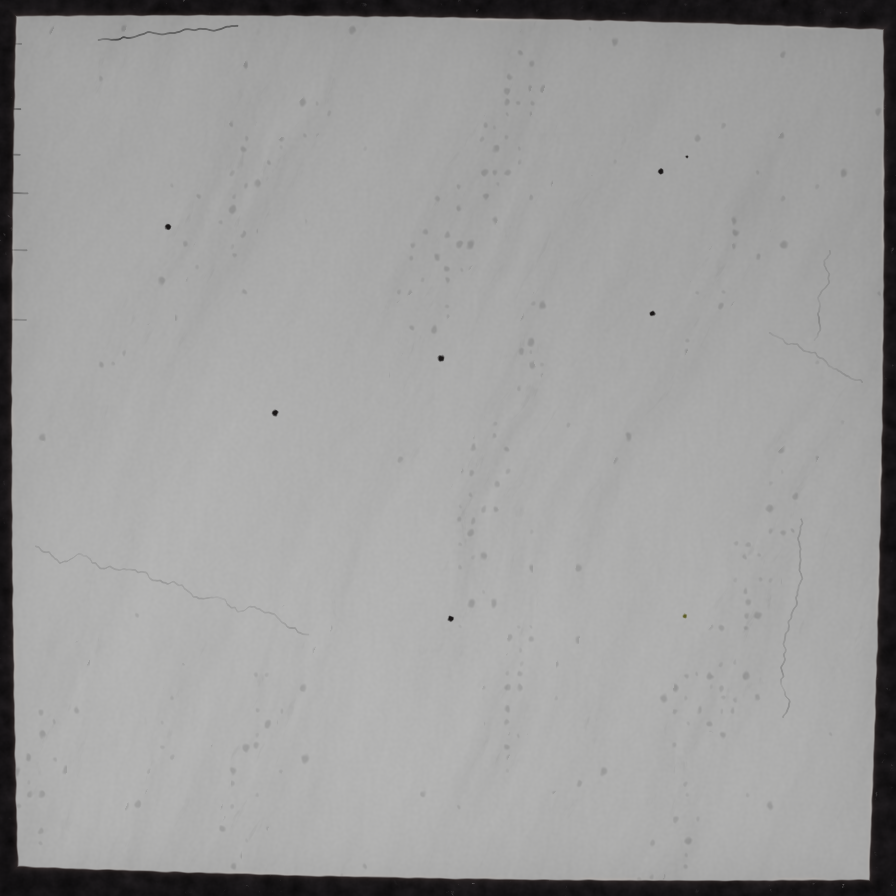
A three.js fragment shader for this texture:

```glsl
varying vec2 vUv;

const vec2 CORNER_BL = vec2(0.020, 0.033);
const vec2 CORNER_BR = vec2(0.970, 0.018);
const vec2 CORNER_TR = vec2(0.986, 0.967);
const vec2 CORNER_TL = vec2(0.018, 0.982);
const float EDGE_BOW = 0.006;
const float SOFT = 0.0013;
const vec3 STONE_TINT = vec3(1.0, 1.0, 0.997);
const vec3 BACKDROP = vec3(0.082, 0.074, 0.080);
const vec3 RIM = vec3(0.72, 0.69, 0.67);
const vec3 PIT = vec3(0.10, 0.09, 0.09);
const vec3 OLIVE_PIT = vec3(0.36, 0.36, 0.14);
const float STONE_LIGHT = 0.698;
const float STREAK_DEPTH = 0.034;
const float GRAIN_DEPTH = 0.014;
const float FOSSIL_DEPTH = 0.085;
const float FOSSIL_CELLS = 75.0;
const int PIT_COUNT = 8;
const int TICK_COUNT = 6;

vec2 hash2(vec2 p) {
  p = vec2(dot(p, vec2(127.1, 311.7)), dot(p, vec2(269.5, 183.3)));
  return fract(sin(p) * 43758.547);
}

float gradientNoise(vec2 p) {
  vec2 i = floor(p), f = fract(p);
  vec2 u = f * f * f * (f * (f * 6.0 - 15.0) + 10.0);
  vec2 o = vec2(0.0, 1.0);
  float a = dot(hash2(i) * 2.0 - 1.0, f);
  float b = dot(hash2(i + o.yx) * 2.0 - 1.0, f - o.yx);
  float c = dot(hash2(i + o.xy) * 2.0 - 1.0, f - o.xy);
  float d = dot(hash2(i + o.yy) * 2.0 - 1.0, f - o.yy);
  return mix(mix(a, b, u.x), mix(c, d, u.x), u.y);
}

float fbm(vec2 p) {
  float sum = 0.0, amp = 1.0;
  for (int i = 0; i < 4; i++) {
    sum += amp * gradientNoise(p);
    p = p * 2.03 + 17.3;
    amp *= 0.55;
  }
  return sum;
}

// Distance inside a slightly bowed edge running counter-clockwise
float edgeDist(vec2 p, vec2 a, vec2 b) {
  vec2 e = b - a, r = p - a;
  float t = clamp(dot(r, e) / dot(e, e), 0.0, 1.0);
  return (e.x * r.y - e.y * r.x) / length(e) + EDGE_BOW * 4.0 * t * (1.0 - t);
}

float slabDist(vec2 p) {
  float sides = min(edgeDist(p, CORNER_TR, CORNER_TL), edgeDist(p, CORNER_TL, CORNER_BL));
  float rest = min(edgeDist(p, CORNER_BL, CORNER_BR), edgeDist(p, CORNER_BR, CORNER_TR));
  return min(sides, rest) + 0.0015 * gradientNoise(p * 60.0);
}

// Thin wandering line, broken up along its length
float crack(vec2 p, vec2 a, vec2 b, float wobble) {
  vec2 e = b - a, r = p - a;
  float len = length(e);
  float t = clamp(dot(r, e) / (len * len), 0.0, 1.0);
  vec2 normal = vec2(-e.y, e.x) / len;
  vec2 center = a + e * t + normal * wobble * fbm(vec2(t * len * 22.0, a.x * 91.0));
  float gaps = 0.65 + 0.8 * gradientNoise(vec2(t * len * 45.0, a.y * 57.0));
  return gaps * (1.0 - smoothstep(0.0004, 0.0004 + SOFT, length(p - center)));
}

// Small soft grey spots gathered where the bands are dark
float fossils(vec2 p, float band) {
  vec2 g = (p + 0.003 * gradientNoise(p * 120.0)) * FOSSIL_CELLS;
  vec2 id = floor(g), rnd = hash2(id);
  float radius = mix(0.12, 0.32, rnd.x * rnd.x);
  float d = length((fract(g) - mix(vec2(0.35), vec2(0.65), hash2(id + 9.0))) * vec2(1.0, 0.8));
  float present = step(rnd.y, 0.32 * smoothstep(0.05, 0.4, band));
  return present * (0.4 + 0.6 * rnd.x) * (1.0 - smoothstep(radius * 0.4, radius + 0.1, d));
}

float stoneTone(vec2 p, float inside) {
  float tone = STONE_LIGHT - 0.058 * smoothstep(0.2, 1.0, p.y) - 0.026 * smoothstep(0.4, 1.0, p.x);
  tone -= 0.035 * exp(-max(inside, 0.0) / 0.035);
  // Bedding leans to the upper right and bends as it rises
  vec2 bed = vec2(p.x - 0.28 * p.y - 0.12 * p.y * p.y, p.y) + 0.035 * fbm(p * 3.5);
  float band = fbm(bed * vec2(8.0, 1.6) + 3.7);
  float streak = fbm(bed * vec2(34.0, 5.0) + 11.0);
  float patches = smoothstep(-0.25, 0.45, band);
  tone -= STREAK_DEPTH * (0.55 * band + streak * (0.2 + 0.7 * patches));
  tone -= 0.03 * patches * smoothstep(0.25, 0.7, fbm(bed * vec2(75.0, 24.0)));
  tone += GRAIN_DEPTH * (gradientNoise(p * 210.0) + 0.7 * gradientNoise(p * vec2(150.0, 45.0)));
  return tone - FOSSIL_DEPTH * fossils(p, band);
}

float crackTone(vec2 p) {
  float dark = 0.36 * crack(p, vec2(0.11, 0.956), vec2(0.265, 0.971), 0.008);
  dark += 0.10 * crack(p, vec2(0.04, 0.39), vec2(0.345, 0.295), 0.022);
  dark += 0.13 * crack(p, vec2(0.897, 0.42), vec2(0.872, 0.20), 0.014);
  dark += 0.10 * crack(p, vec2(0.925, 0.72), vec2(0.915, 0.62), 0.016);
  dark += 0.09 * crack(p, vec2(0.86, 0.63), vec2(0.96, 0.57), 0.018);
  for (int i = 0; i < TICK_COUNT; i++) {
    vec2 rnd = hash2(vec2(float(i), 4.0));
    vec2 start = vec2(0.013, 0.63 + 0.062 * (float(i) + 0.6 * rnd.x));
    dark += 0.22 * crack(p, start, start + vec2(0.008 + 0.016 * rnd.y, 0.0), 0.002);
  }
  return dark;
}

void main() {
  vec2 p = vUv;
  float inside = slabDist(p);
  vec3 stone = STONE_TINT * (stoneTone(p, inside) - crackTone(p));
  // Scattered pits, one of them stained
  for (int i = 0; i < PIT_COUNT; i++) {
    vec2 rnd = hash2(vec2(float(i), 23.0));
    vec2 center = 0.1 + 0.8 * hash2(vec2(float(i), 61.0));
    float radius = mix(0.0012, 0.0034, rnd.x);
    float d = length(p - center) + 0.0012 * gradientNoise(p * 330.0);
    vec3 pitColor = i == 0 ? OLIVE_PIT : PIT;
    stone = mix(pitColor, stone, smoothstep(radius - SOFT, radius + SOFT, d));
  }
  // Worn pale rim
  float rim = exp(-abs(inside - 0.0015) / 0.0012) * smoothstep(-0.2, 0.4, gradientNoise(p * 18.0));
  stone = mix(stone, RIM, 0.6 * rim);
  // Mottled dark backdrop with dust
  float dust = smoothstep(0.42, 0.7, fbm(p * 110.0)) * smoothstep(-0.1, 0.4, gradientNoise(p * 9.0));
  vec3 backdrop = BACKDROP * (1.0 + 0.7 * fbm(p * 45.0)) + 0.35 * dust;
  backdrop += vec3(0.11, 0.085, 0.075) * exp(min(inside, 0.0) / 0.003);
  gl_FragColor = vec4(mix(backdrop, stone, smoothstep(-SOFT, SOFT, inside)), 1.0);
}
```
